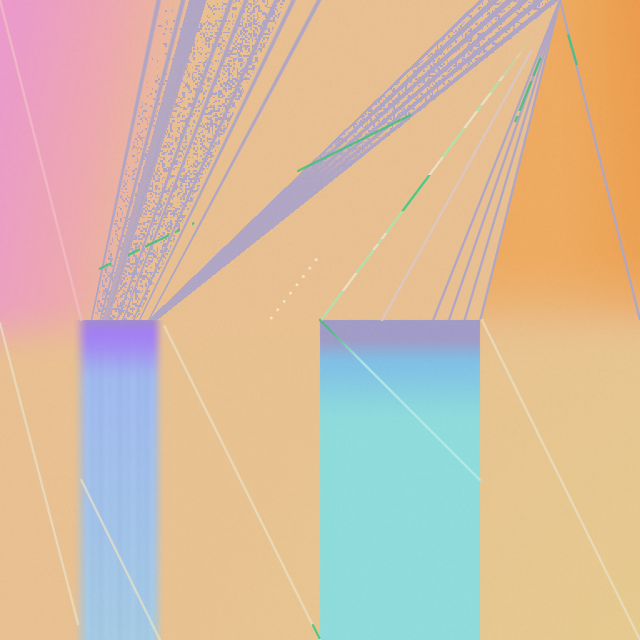
Write a WebGL 1 fragment shader that draws this background.

```glsl
precision highp float;
uniform vec2 u_resolution;

#define PEACH vec3(0.91, 0.75, 0.57)
#define ROSE vec3(0.93, 0.66, 0.68)
#define ORCHID vec3(0.92, 0.60, 0.80)
#define ORANGE vec3(0.93, 0.67, 0.38)
#define LILAC vec3(0.69, 0.65, 0.77)
#define VIOLET vec3(0.64, 0.50, 0.95)
#define AQUA vec3(0.56, 0.86, 0.86)
#define PALE vec3(0.91, 0.88, 0.78)
#define GREEN vec3(0.24, 0.76, 0.48)
#define HORIZON 0.5
#define LINE_WIDTH 0.0018
#define GRAIN_CELLS 384.0

float hash(vec2 p) {
  vec3 q = fract(p.xyx * 0.1031);
  q += dot(q, q.yzx + 33.33);
  return fract((q.x + q.y) * q.z);
}

float softStep(float edge, float v) {
  float aa = 0.7 / u_resolution.y;
  return smoothstep(edge - aa, edge + aa, v);
}

float band(float v, float a, float b) {
  return softStep(a, v) * (1.0 - softStep(b, v));
}

float segment(vec2 p, vec2 a, vec2 b) {
  vec2 d = b - a;
  float h = clamp(dot(p - a, d) / dot(d, d), 0.0, 1.0);
  return 1.0 - softStep(LINE_WIDTH, length(p - a - d * h));
}

// Irregular dashes laid along a line
float dashes(vec2 p, float density) {
  return step(hash(floor(p.yy * 110.0) + vec2(3.0, 8.0)), density);
}

vec3 background(vec2 p) {
  float upper = smoothstep(0.43, 0.54, p.y);
  float lean = p.x - 0.2 * (p.y - HORIZON);
  vec3 c = mix(PEACH, vec3(0.90, 0.79, 0.56), (1.0 - upper) * p.x * (1.0 - p.y));
  c = mix(c, ROSE, upper * (1.0 - smoothstep(0.06, 0.25, lean)));
  c = mix(c, ORCHID, upper * (1.0 - smoothstep(-0.12, 0.13, lean)));
  float side = softStep(0.0, p.x - 0.75 - 0.25 * (p.y - HORIZON));
  vec3 glow = mix(ORANGE, vec3(0.92, 0.60, 0.28), smoothstep(0.85, 1.05, p.x) * p.y);
  return mix(c, glow, upper * side * smoothstep(0.41, 0.62, p.y));
}

// Grainy strips that widen from the narrow pillar to the top
float wideFan(vec2 p, float t, float grain) {
  float left = mix(0.143, 0.248, t);
  float u = (p.x - left) / (mix(0.232, 0.498, t) - left);
  float m = band(u, 0.19, 0.30) * mix(0.75, 1.0, t);
  m = max(m, band(u, 0.30, 0.52) * step(grain, 0.42 - 0.22 * t));
  m = max(m, band(u, 0.55, 0.80) * step(grain, 0.38));
  m = max(m, band(u, 0.03, 0.20) * step(grain, 0.32 * (1.0 - t)));
  for (int i = 0; i < 8; i++) {
    float k = float(i) / 7.0;
    float wobble = 0.025 * sin(k * 19.0);
    m = max(m, 1.0 - smoothstep(0.006, 0.022, abs(u - k - wobble)));
  }
  return m;
}

// Solid wedge that breaks into strips near the top
float wedge(vec2 p, float t, float grain) {
  float left = mix(0.232, 0.749, t);
  float u = (p.x - left) / (mix(0.246, 0.875, t) - left);
  float strips = smoothstep(-0.3, 0.1, sin(u * 34.0 + 1.2));
  float loose = smoothstep(0.42, 0.62, t) * step(0.25, grain);
  return band(u, 0.0, 1.0) * mix(1.0, strips, loose);
}

vec3 pillars(vec3 c, vec2 p) {
  float below = 1.0 - softStep(HORIZON, p.y);
  float depth = HORIZON - p.y;
  // Narrow pillar with soft sides
  vec3 blue = mix(vec3(0.64, 0.79, 0.89), vec3(0.62, 0.71, 0.94), p.y * 2.0);
  blue += 0.012 * sin(p.x * 310.0) * sin(p.x * 127.0);
  blue = mix(VIOLET, blue, smoothstep(0.015, 0.10, depth));
  blue = mix(LILAC * 0.9, blue, smoothstep(-0.02, 0.025, depth));
  float sides = smoothstep(0.113, 0.14, p.x) * (1.0 - smoothstep(0.236, 0.258, p.x));
  c = mix(c, blue, below * sides);
  // Wide pillar with crisp sides
  vec3 water = mix(vec3(0.50, 0.75, 0.90), AQUA, smoothstep(0.05, 0.17, depth));
  water = mix(vec3(0.63, 0.61, 0.78), water, smoothstep(0.025, 0.07, depth));
  return mix(c, water, below * band(p.x, 0.5, 0.75));
}

void main() {
  vec2 p = gl_FragCoord.xy / u_resolution;
  float grain = hash(floor(p * GRAIN_CELLS));
  float t = (p.y - HORIZON) * 2.0;
  float above = softStep(HORIZON, p.y);
  vec2 apex = vec2(0.875, 1.0);
  vec3 c = pillars(background(p), p);

  // Fans and rays above the horizon
  float rays = max(wideFan(p, t, grain), wedge(p, t, grain));
  for (int i = 0; i < 4; i++) {
    vec2 foot = vec2(0.677 + 0.0245 * float(i), HORIZON);
    rays = max(rays, segment(p, foot, apex));
  }
  rays = max(rays, segment(p, apex, vec2(1.0, HORIZON)));
  c = mix(c, LILAC, rays * above);
  float paleRay = segment(p, vec2(0.502, 0.5), apex);
  c = mix(c, mix(PALE, vec3(0.70, 0.88, 0.68), dashes(p, 0.5)), paleRay * (1.0 - smoothstep(0.85, 0.96, p.y)));
  c = mix(c, vec3(0.86, 0.78, 0.76), segment(p, vec2(0.597, 0.5), vec2(0.83, 0.92)));

  // Thin pale diagonals
  c = mix(c, vec3(0.95, 0.74, 0.77), 0.8 * segment(p, vec2(0.0, 1.0), vec2(0.127, 0.5)));
  float thin = segment(p, vec2(0.0, 0.495), vec2(0.122, 0.025));
  thin = max(thin, segment(p, vec2(0.127, 0.25), vec2(0.25, 0.0)));
  thin = max(thin, segment(p, vec2(0.257, 0.49), vec2(0.5, 0.0)));
  thin = max(thin, segment(p, vec2(0.753, 0.5), vec2(1.0, 0.0)));
  c = mix(c, PALE, 0.75 * thin);
  vec3 slash = mix(GREEN, vec3(0.72, 0.92, 0.90), smoothstep(0.51, 0.57, p.x));
  c = mix(c, slash, 0.85 * segment(p, vec2(0.5, 0.5), vec2(0.75, 0.25)));

  // Green glints
  float glint = segment(p, vec2(0.156, 0.58), vec2(0.302, 0.651)) * dashes(p.yx, 0.6);
  glint = max(glint, segment(p, vec2(0.466, 0.733), vec2(0.641, 0.82)));
  glint = max(glint, paleRay * band(p.y, 0.67, 0.735) * dashes(p, 0.7));
  glint = max(glint, segment(p, vec2(0.805, 0.81), vec2(0.845, 0.91)) * dashes(p, 0.7));
  glint = max(glint, segment(p, vec2(0.888, 0.945), vec2(0.901, 0.9)));
  glint = max(glint, segment(p, vec2(0.489, 0.023), vec2(0.499, 0.003)));
  c = mix(c, GREEN, 0.85 * glint);

  // Dotted diagonal
  for (int i = 0; i < 8; i++) {
    vec2 dot0 = mix(vec2(0.424, 0.503), vec2(0.494, 0.594), float(i) / 7.0);
    c = mix(c, vec3(0.96, 0.90, 0.78), 1.0 - softStep(0.0022, length(p - dot0)));
  }
  gl_FragColor = vec4(c + 0.008 * (grain - 0.5), 1.0);
}
```
